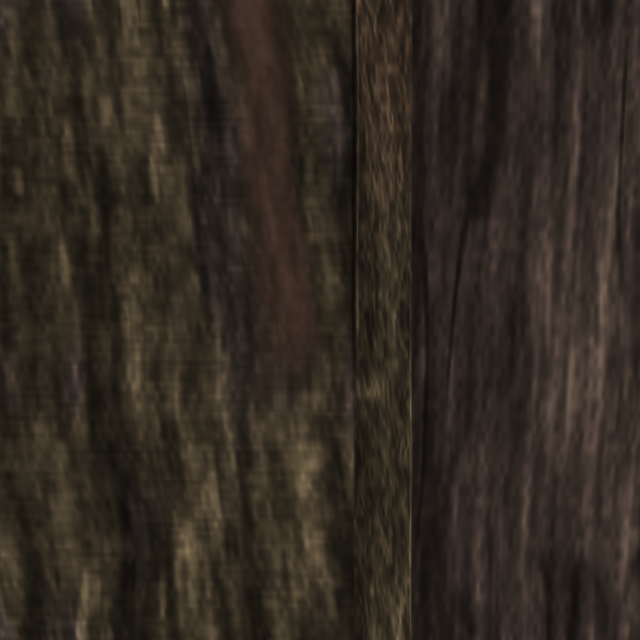
A Shadertoy shader for this texture:

```glsl
// Dark weathered wood: a mossy board, a narrow batten and a grey-brown board.

float hash(vec2 p) {
    vec3 q = fract(vec3(p.xyx) * 0.1031);
    q += dot(q, q.yzx + 33.33);
    return fract((q.x + q.y) * q.z);
}

// Smooth value noise in -1..1
float noise(vec2 p) {
    vec2 cell = floor(p), f = fract(p);
    f = f * f * (3.0 - 2.0 * f);
    float low = mix(hash(cell), hash(cell + vec2(1, 0)), f.x);
    float high = mix(hash(cell + vec2(0, 1)), hash(cell + vec2(1, 1)), f.x);
    return mix(low, high, f.y) * 2.0 - 1.0;
}

// Soft bump around a centre
float bump(float x, float centre, float width) {
    float d = (x - centre) / width;
    return exp(-d * d);
}

// Wide blurred streaks, leaning right towards the bottom, with a bare reddish patch
vec3 mossyBoard(vec2 p) {
    float u = p.x - 0.11 * (1.0 - p.y) + 0.009 * noise(p * vec2(5, 6));
    vec2 g = vec2(u, p.y) + 7.0;
    float grain = 0.40 * noise(g * vec2(25, 2.2))
                + 0.38 * noise(g * vec2(48, 7) + 3.1)
                + 0.30 * noise(g * vec2(80, 22) + 9.7)
                + 0.21 * noise(g * vec2(135, 65) + 5.3)
                + 0.09 * noise(g * vec2(22, 150));

    // Pale flakes gather in some streaks, dark grooves run between them
    float flakes = smoothstep(0.2, 0.8, noise(g * vec2(58, 14) + 21.0));
    grain += 0.50 * flakes * smoothstep(-0.3, 0.5, noise(g * vec2(12, 4)));
    grain -= 0.38 * smoothstep(0.2, 0.8, noise(g * vec2(30, 3) + 53.0));

    float edge = 0.014 * noise(g * vec2(30, 18));
    float bare = smoothstep(0.062, 0.028, abs(u - 0.395 + edge))
               * smoothstep(0.38, 0.47, p.y + edge * 3.0);
    float shade = bump(u, 0.312, 0.028) * smoothstep(0.2, 0.5, p.y);
    float tone = 0.163 * exp(grain * (1.0 - 0.62 * bare) - 0.38 * shade - 0.03 * bare);

    float violet = smoothstep(0.3, 0.9, noise(g * vec2(18, 5) + 40.0));
    vec3 tint = mix(vec3(1.20, 1.03, 0.77), vec3(1.17, 0.99, 0.89), max(violet, shade));
    tint = mix(tint, vec3(1.31, 0.98, 0.80), bare);
    return tone * tint;
}

// Fine, sharper slanted fibres
vec3 batten(vec2 p) {
    vec2 g = vec2(p.x + 0.07 * p.y + 0.003 * noise(p * vec2(40, 25)), p.y) + 3.0;
    float grain = 0.28 * noise(g * vec2(60, 6))
                + 0.30 * noise(g * vec2(150, 28))
                + 0.33 * noise(g * vec2(270, 65));
    float scuff = bump(p.x, 0.578, 0.022) * bump(p.y, 0.39, 0.022);
    grain += 0.60 * scuff + 0.28 * bump(p.x, 0.605, 0.016) - 0.14;
    grain -= 0.35 * bump(p.x, 0.56, 0.010) * smoothstep(0.45, 0.25, p.y);

    // Chipped light corner at the foot
    grain += 0.75 * bump(p.x, 0.622 + 0.12 * p.y, 0.008) * smoothstep(0.16, 0.06, p.y);

    float red = smoothstep(0.45, 0.85, p.y + 0.15 * noise(g * vec2(40, 7)));
    vec3 tint = mix(vec3(1.19, 1.02, 0.76), vec3(1.25, 0.99, 0.77), red);
    return 0.162 * exp(grain) * tint;
}

// Long thin streaks and dark cracks, leaning left towards the bottom
vec3 greyBoard(vec2 p) {
    float u = p.x - 0.05 * p.y + 0.008 * noise(p * vec2(7, 5));
    vec2 g = vec2(u, p.y) + 11.0;
    float grain = 0.32 * noise(g * vec2(28, 2))
                + 0.31 * noise(g * vec2(70, 5))
                + 0.20 * noise(g * vec2(130, 14))
                + 0.18 * noise(g * vec2(150, 60));
    float crack = smoothstep(0.22, 0.0, abs(noise(g * vec2(24, 2.2) + 17.0)))
                * smoothstep(-0.2, 0.4, noise(g * vec2(14, 4) + 29.0));
    grain -= 0.62 * crack;
    grain += 0.20 * smoothstep(0.70, 0.82, p.x) - 0.10;
    grain -= 0.45 * smoothstep(0.695, 0.655, p.x + 0.012 * noise(g * vec2(20, 9)));
    return 0.160 * exp(grain) * vec3(1.21, 1.0, 0.88);
}

void mainImage(out vec4 fragColor, in vec2 fragCoord) {
    vec2 p = fragCoord / iResolution.xy;
    float leftSeam = 0.551 + 0.003 * noise(vec2(p.y * 5.0, 2.0));
    float rightSeam = 0.643 + 0.001 * noise(vec2(p.y * 9.0, 6.0));

    // Join the three boards
    vec3 color = mix(mossyBoard(p), batten(p),
                     smoothstep(-0.003, 0.003, p.x - leftSeam));
    color = mix(color, greyBoard(p), smoothstep(-0.002, 0.003, p.x - rightSeam));

    // Dark gap and worn bright edges along the batten
    float gap = bump(p.x, leftSeam, 0.0035) * smoothstep(0.35, 0.48, p.y);
    color *= 1.0 - 0.60 * gap;
    float wear = 0.6 + 0.4 * noise(vec2(p.y * 22.0, 8.0));
    float leftEdge = bump(p.x, leftSeam + 0.006, 0.0016) * smoothstep(0.38, 0.55, p.y);
    float rightEdge = bump(p.x, rightSeam - 0.002, 0.0016) * smoothstep(0.65, 0.40, p.y);
    color += vec3(0.17, 0.15, 0.11) * wear * (leftEdge + rightEdge);

    fragColor = vec4(color, 1.0);
}
```
